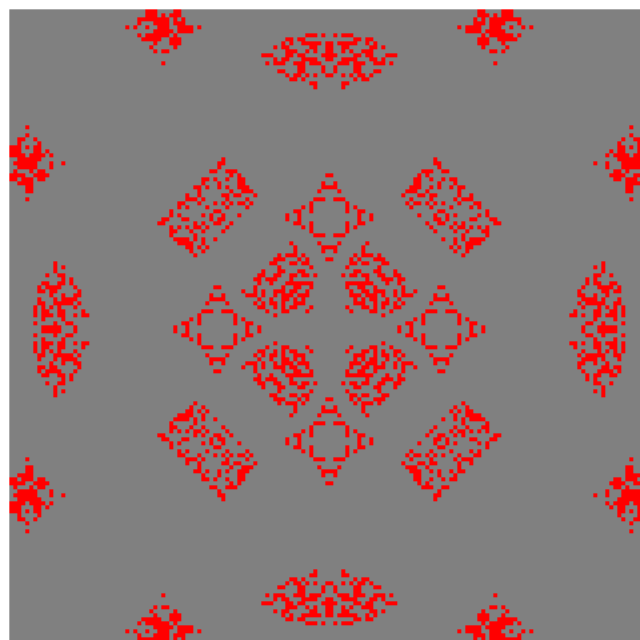
Reproduce this pattern procedurally as a three.js fragment shader.

```glsl
// Draws a mirrored pixel snowflake: red speckled clusters on grey with a white margin.
varying vec2 vUv;

const vec3 GREY = vec3(0.502);
const vec3 RED = vec3(1.0, 0.0, 0.0);
const vec3 WHITE = vec3(1.0);
const float CELLS = 160.0;
const float MARGIN = 0.0145;
const float SAMPLE_SPAN = 0.00195;
const int SAMPLES = 3;

// Sine-free hash of a cell index
float hash(vec2 cell) {
  vec3 p = fract(vec3(cell.xyx) * 0.1031);
  p += dot(p, p.yzx + 33.33);
  return fract((p.x + p.y) * p.z);
}

// Orders a mirrored pair as (smaller, larger)
vec2 foldDiagonal(vec2 p) {
  p = abs(p);
  return vec2(min(p.x, p.y), max(p.x, p.y));
}

bool sameCell(vec2 a, vec2 b) {
  return all(lessThan(abs(a - b), vec2(0.1)));
}

bool speckle(vec2 cell, float density) {
  return hash(cell) < density;
}

// Open diamond: pointed tips, slanted links and a square core
bool diamondMotif(vec2 cell, float centre) {
  vec2 p = floor(foldDiagonal(cell + 0.5 - vec2(0.0, centre)));
  bool tip = sameCell(p, vec2(0.0, 10.0)) || sameCell(p, vec2(1.0, 8.0));
  bool cap = p.y == 7.0 && p.x < 2.0;
  bool link = sameCell(p, vec2(2.0, 6.0));
  bool core = p.y == 4.0 && p.x > 0.0 && p.x < 4.0;
  return tip || cap || link || core;
}

// Kite beside the centre, pointing along both axes
bool insideKite(vec2 p) {
  float sum = p.x + p.y;
  return p.x > 2.5 && sum > 8.5 && sum < 30.5
    && p.y < 14.5 + (p.x - 3.0) * 1.4;
}

// Slanted rectangle lying across the diagonal
bool insideSlab(vec2 p, float middle, vec2 halfSize) {
  return abs(p.x + p.y - middle) < halfSize.x && p.y - p.x < halfSize.y;
}

// Wide lens with a flat outer side
bool insideLens(vec2 p) {
  float inner = p.x < 3.0 ? 62.5 : 59.5 + max(0.0, p.x - 5.5) * 0.68;
  float outer = 73.5 - max(0.0, p.x - 8.0) * 0.65;
  return p.x < 17.0 && p.y > inner && p.y < outer;
}

// Butterfly cut by the border: crossed strokes and a broken rim
bool butterflyMotif(vec2 cell, vec2 centre) {
  vec2 p = abs(cell - centre);
  float reach = p.x + p.y;
  bool rim = reach > 6.5 && reach < 8.5;
  bool cross = abs(p.x - p.y) < 1.5 && reach < 8.5;
  bool tip = reach > 8.5 && reach < 9.5 && min(p.x, p.y) < 0.5;
  return tip || (rim && speckle(cell, 0.55))
    || (cross && speckle(cell, 0.85))
    || (reach < 6.5 && speckle(cell, 0.38));
}

// All clusters in one eighth, repeated by reflection
float pattern(vec2 uv) {
  vec2 fromCentre = (uv - vec2(0.5 + MARGIN, 0.5 - MARGIN)) * CELLS;
  vec2 cell = floor(foldDiagonal(fromCentre));
  bool lit = diamondMotif(cell, 28.0)
    || butterflyMotif(cell, vec2(41.0, 75.0))
    || (insideKite(cell) && speckle(cell, 0.44))
    || (insideSlab(cell, 59.0, vec2(9.5, 17.0)) && speckle(cell, 0.4))
    || (insideLens(cell) && speckle(cell, 0.42));
  return lit ? 1.0 : 0.0;
}

vec3 shade(vec2 uv) {
  bool outside = uv.x < MARGIN || uv.y > 1.0 - MARGIN;
  return outside ? WHITE : mix(GREY, RED, pattern(uv));
}

void main() {
  // Average a small grid of samples to smooth the cell edges
  vec3 total = vec3(0.0);
  for (int y = 0; y < SAMPLES; y++) {
    for (int x = 0; x < SAMPLES; x++) {
      vec2 offset = (vec2(float(x), float(y)) + 0.5) / float(SAMPLES) - 0.5;
      total += shade(vUv + offset * SAMPLE_SPAN);
    }
  }
  gl_FragColor = vec4(total / float(SAMPLES * SAMPLES), 1.0);
}
```
